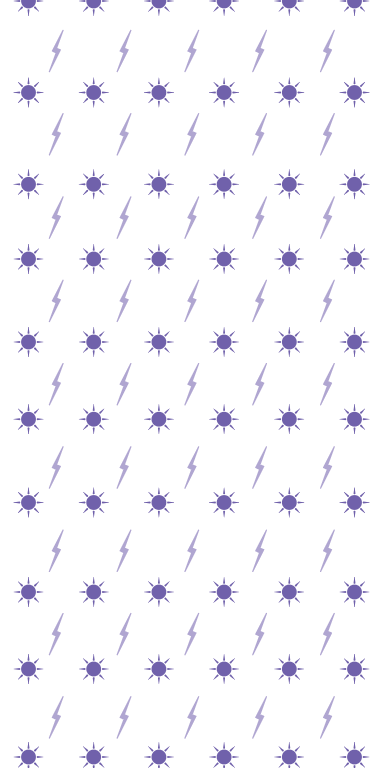
Reproduce this pattern procedurally as a Shadertoy shader.

```glsl
// Rows of violet suns and lilac lightning bolts on a white ground.
// Both motifs are distance functions repeated on two independent grids;
// sun rows are unevenly spaced, bolt rows are regular.

#define SPAN 384.0                      // design units across the canvas
#define SUN_PITCH 65.2
#define SUN_START 28.5
#define SUN_RADIUS 7.4
#define RAY_SPAN vec2(9.2, 14.6)        // inner and outer ray ends
#define RAY_WIDTH vec2(0.95, 0.2)       // half widths at those ends
#define BOLT_PITCH vec2(67.8, 83.3)
#define BOLT_START vec2(56.2, 51.0)
#define BOLT_ROUND 0.6
#define PAPER vec3(1.0)
#define SUN_COLOR vec3(0.44, 0.38, 0.67)
#define BOLT_COLOR vec3(0.69, 0.65, 0.82)

const int SUN_ROWS = 10;
const float sunRows[SUN_ROWS] = float[SUN_ROWS](
    1.0, 92.5, 184.3, 259.0, 342.0, 419.2, 502.5, 592.0, 669.0, 757.0);

const int CORNERS = 6;
const vec2 boltCorners[CORNERS] = vec2[CORNERS](
    vec2(6.8, 20.6), vec2(-3.8, 0.0), vec2(0.0, -1.9),
    vec2(-6.8, -20.6), vec2(4.1, 1.1), vec2(0.3, 2.7));

// Offset from the nearest point of a repeating lattice
float repeatOffset(float x, float start, float pitch) {
    return mod(x - start + 0.5 * pitch, pitch) - 0.5 * pitch;
}

// Disc with eight tapered rays, folded into one sector
float sunDistance(vec2 p) {
    float sector = radians(45.0);
    float angle = repeatOffset(atan(p.y, p.x + 1e-5), 0.0, sector);
    float radius = length(p);
    vec2 q = radius * vec2(cos(angle), sin(angle));
    float t = clamp((q.x - RAY_SPAN.x) / (RAY_SPAN.y - RAY_SPAN.x), 0.0, 1.0);
    float ray = length(q - vec2(mix(RAY_SPAN.x, RAY_SPAN.y, t), 0.0))
              - mix(RAY_WIDTH.x, RAY_WIDTH.y, t);
    return min(radius - SUN_RADIUS, ray);
}

// Signed distance to the rounded bolt polygon
float boltDistance(vec2 p) {
    float nearest = 1e9;
    float side = 1.0;
    for (int i = 0; i < CORNERS; i++) {
        vec2 a = boltCorners[i];
        vec2 b = boltCorners[(i + 1) % CORNERS];
        vec2 edge = b - a;
        vec2 w = p - a;
        vec2 gap = w - edge * clamp(dot(w, edge) / dot(edge, edge), 0.0, 1.0);
        nearest = min(nearest, dot(gap, gap));
        bool crosses = (a.y > p.y) != (b.y > p.y);
        if (crosses && p.x < a.x + edge.x * w.y / edge.y) side = -side;
    }
    return side * sqrt(nearest) - BOLT_ROUND;
}

float coverage(float d, float pixel) {
    return clamp(0.5 - d / pixel, 0.0, 1.0);
}

void mainImage(out vec4 fragColor, in vec2 fragCoord) {
    // Position measured rightward and down from the top left
    float pixel = SPAN / iResolution.x;
    vec2 p = vec2(fragCoord.x, iResolution.y - fragCoord.y) * pixel;

    // Regular bolt grid
    vec2 bolt = vec2(repeatOffset(p.x, BOLT_START.x, BOLT_PITCH.x),
                    -repeatOffset(p.y, BOLT_START.y, BOLT_PITCH.y));
    vec3 color = mix(PAPER, BOLT_COLOR, coverage(boltDistance(bolt), pixel));

    // Nearest of the uneven sun rows
    float rowOffset = 1e9;
    for (int i = 0; i < SUN_ROWS; i++) {
        float dy = p.y - sunRows[i];
        if (abs(dy) < abs(rowOffset)) rowOffset = dy;
    }
    vec2 sun = vec2(repeatOffset(p.x, SUN_START, SUN_PITCH), rowOffset);
    color = mix(color, SUN_COLOR, coverage(sunDistance(sun), pixel));

    fragColor = vec4(color, 1.0);
}
```
